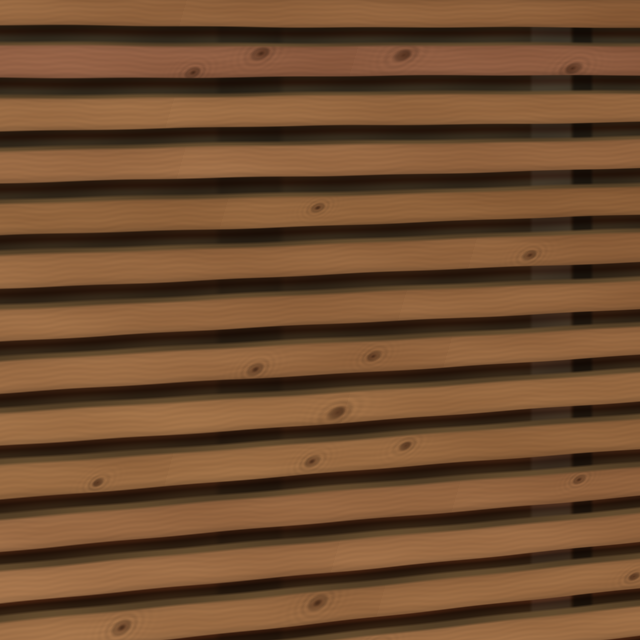
Give the GLSL for this texture, as a WebGL 2 fragment shader.

```glsl
#version 300 es
precision highp float;
// Screen of horizontal timber slats in slight perspective over a dark void.
// Rows fan out from right to left; each row is a shadow gap, a dusty top face
// and a front face with layered-sine grain, blotches and hashed knots.
uniform vec2 u_resolution;
out vec4 fragColor;

float hash(vec2 p) {
    return fract(sin(dot(p, vec2(12.99, 78.23))) * 4375.5);
}

// Soft-edged band from a to b
float band(float x, float a, float b, float soft) {
    return smoothstep(a - soft, a + soft, x) * (1.0 - smoothstep(b - soft, b + soft, x));
}

// Streaks running along the slat, roughly -1 to 1
float grain(vec2 q, float id) {
    float sum = 0.0, freq = 3.0, amp = 0.5;
    for (int i = 0; i < 5; i++) {
        float bend = sin(q.x * freq * 1.7 + id * 3.1 + float(i)) + 0.6 * sin(q.x * freq * 4.3 - id);
        sum += amp * sin(q.y * freq + id * 7.3 + bend * 1.4);
        freq *= 1.9;
        amp *= 0.72;
    }
    return sum * 0.7;
}

// x: dark heart, y: rings, z: stained halo around the knots of one slat
vec3 knots(vec2 q, float id, float chance) {
    vec3 sum = vec3(0.0);
    for (int i = 0; i < 6; i++) {
        vec2 seed = vec2(id + 3.0, float(i) * 1.7 + 2.0);
        vec2 centre = vec2((float(i) + hash(seed)) / 6.0, 0.2 + 0.6 * hash(seed + 4.1));
        float radius = mix(0.007, 0.014, hash(seed + 8.3));
        vec2 d = (q - centre) * vec2(1.0, 0.055);
        d.x += d.y * 0.5;
        float r = length(d * vec2(0.85, 1.0)) / radius;
        float present = step(hash(seed + 13.7), chance);
        float ring = sin(r * 7.0 + 2.0 * sin(q.x * 60.0)) * exp(-r * 0.9);
        float halo = exp(-dot(d * vec2(0.4, 1.0), d) / (radius * radius));
        sum += present * vec3(exp(-r * r * 2.2), ring, halo);
    }
    return sum;
}

// Void behind the slats: reddish underside, black shadow, grey-brown haze, posts
vec3 gapColor(vec2 p, float t, float depth) {
    vec3 underside = mix(vec3(0.13, 0.09, 0.05), vec3(0.23, 0.11, 0.05), p.y);
    vec3 haze = mix(vec3(0.20, 0.17, 0.12), vec3(0.19, 0.13, 0.07), p.y);
    vec3 color = mix(underside, vec3(0.14, 0.07, 0.03), smoothstep(0.0, 0.4, t / depth));
    color = mix(color, haze, smoothstep(0.25, 0.85, t / depth) * mix(1.0, 0.7, p.y));
    color += 0.05 * band(p.x, 0.83, 0.892, 0.004);
    color *= 1.0 - 0.45 * band(p.x, 0.895, 0.925, 0.004);
    color *= 1.0 - 0.2 * band(p.x, 0.34, 0.44, 0.008);
    return color * (1.0 + 0.08 * sin(p.x * 31.0 + p.y * 47.0));
}

vec3 woodColor(vec2 p, vec2 q, float id) {
    float knotty = 1.0 - step(0.5, abs(id));
    vec3 knot = knots(q, id, mix(0.17, 0.9, knotty));
    float streak = grain(vec2(q.x, q.y * 1.6 + knot.z * 1.2), id);
    float blotch = sin(q.x * 9.0 + id * 5.1 + q.y) + 0.6 * sin(q.x * 23.0 - id * 2.3 - q.y * 2.0);

    // Board tone: lighter at lower left, with a slight change at a butt joint
    float joint = 0.25 + 0.5 * hash(vec2(id, 5.3));
    float tone = 0.68 - 0.42 * p.x + 0.25 * p.y + 0.3 * (hash(vec2(id, 9.1)) - 0.5);
    tone += 0.09 * (step(joint, q.x + q.y * 0.015) - 0.5) + 0.08 * blotch + 0.13 * streak;
    vec3 color = mix(vec3(0.50, 0.33, 0.19), vec3(0.64, 0.455, 0.285), clamp(tone, -0.2, 1.15));
    color = mix(color, color * vec3(0.97, 0.93, 1.03), knotty + 0.4 * hash(vec2(id, 2.7)));

    // Fine fibres, face shading, knots
    color *= 1.0 + 0.02 * sin(q.y * 38.0 + 3.0 * sin(q.x * 17.0 + id) + sin(q.x * 71.0));
    color *= 1.0 - 0.14 * smoothstep(0.7, 1.0, q.y) - 0.07 * smoothstep(0.3, 0.0, q.y);
    color *= 1.0 - 0.13 * min(knot.z, 1.0) + 0.16 * knot.y;
    return mix(color, vec3(0.24, 0.13, 0.07), 0.7 * min(knot.x, 1.0));
}

void main() {
    vec2 p = gl_FragCoord.xy / u_resolution;
    p.y = 1.0 - p.y; // measured downwards from the top edge

    // Row coordinate: pitch narrows to the right, edges waver a little
    float pitch = 0.0822 - 0.0092 * p.x;
    float row = (p.y - 0.0417 - 0.004 * p.x) / pitch;
    row += 0.012 * sin(p.x * 8.0 + p.y * 21.0) + 0.006 * sin(p.x * 27.0 - p.y * 33.0);
    float id = floor(row);
    float t = row - id;
    float soft = max(0.028, 1.0 / (u_resolution.y * pitch));

    // Gaps are wider towards the top, where the top faces are hidden
    float jitter = 0.03 * (hash(vec2(id, 1.3)) - 0.5);
    float depth = mix(0.31, 0.20, p.y) + jitter;
    float faceTop = mix(0.37, 0.34, p.y) + jitter;
    vec2 q = vec2(p.x, clamp((t - faceTop) / (1.0 - faceTop), 0.0, 1.0));

    vec3 color = gapColor(p, t, depth);
    vec3 topFace = vec3(0.37, 0.28, 0.17) * (0.95 + 0.08 * sin(p.x * 19.0 + id * 4.0));
    color = mix(color, topFace, smoothstep(depth - soft, depth + soft * 1.6, t));
    color = mix(color, woodColor(p, q, id), smoothstep(faceTop - soft, faceTop + soft * 1.6, t));

    // Lower edge falls into the next shadow
    vec3 nextShadow = gapColor(p, 0.0, depth);
    color = mix(color, nextShadow, smoothstep(1.0 - 1.6 * soft, 1.0, t));
    fragColor = vec4(color, 1.0);
}
```
